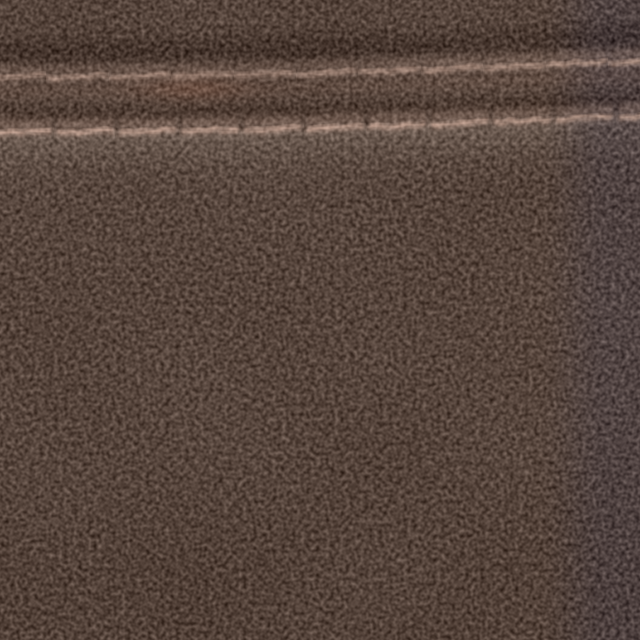
This texture is drawn by a Shadertoy shader. Its source:

```glsl
// Brown grained leather with two gently rising stitched seams near the top.
// Band-limited gradient noise makes the grain; Gaussian bands around seam curves
// make folds and shadows, and a repeat along x divides the thread into stitches.

#define GRAIN_SCALE 132.0
#define GRAIN_DEPTH 0.20
#define STITCH_LENGTH 0.0975
#define THREAD_WIDTH 0.0062
#define UPPER_SEAM 0.880
#define LOWER_SEAM 0.794
#define SEAM_RISE 0.026
#define LEATHER vec3(0.338, 0.271, 0.236)
#define COOL_EDGE vec3(0.316, 0.264, 0.258)
#define THREAD vec3(0.72, 0.60, 0.54)

// Integer hash: one value in 0..1 for each lattice cell
float hash(vec2 cell) {
    uvec2 q = uvec2(ivec2(cell) + 4096);
    uint h = q.x * 1597334677u ^ q.y * 3812015801u;
    h = (h ^ (h >> 16)) * 2246822519u;
    h = (h ^ (h >> 13)) * 3266489917u;
    return float((h ^ (h >> 16)) >> 8) / 16777216.0;
}

float cornerSlope(vec2 cell, vec2 corner, vec2 f) {
    float angle = 6.28318 * hash(cell + corner);
    return dot(vec2(cos(angle), sin(angle)), f - corner);
}

float gradientNoise(vec2 p) {
    vec2 cell = floor(p), f = p - cell;
    vec2 w = f * f * f * (f * (f * 6.0 - 15.0) + 10.0);
    float low = mix(cornerSlope(cell, vec2(0, 0), f), cornerSlope(cell, vec2(1, 0), f), w.x);
    float high = mix(cornerSlope(cell, vec2(0, 1), f), cornerSlope(cell, vec2(1, 1), f), w.x);
    return mix(low, high, w.y);
}

float band(float d, float width) {
    return exp(-d * d / (width * width));
}

// Thread brightness: tilted stitches with soft gaps, plus a fuzzy upper side
float stitches(float x, float d, float phase, float gapDepth) {
    float t = fract((x - phase) / STITCH_LENGTH);
    float id = floor((x - phase) / STITCH_LENGTH);
    float fromGap = min(t, 1.0 - t) * STITCH_LENGTH;
    float gap = 1.0 - gapDepth * (1.0 - smoothstep(0.001, 0.009, fromGap));
    float tilt = (t - 0.5) * 0.004 * (hash(vec2(id, 7.0)) + 0.2);
    float fray = 0.0045 * gradientNoise(vec2(x * 55.0, phase * 90.0));
    float core = band(d - tilt - fray, THREAD_WIDTH);
    float fuzz = 0.33 * band(d - 0.011, 0.011);
    float wear = 0.9 + 0.5 * gradientNoise(vec2(x * 42.0, d * 220.0 + phase * 70.0));
    return max(core * wear, fuzz) * gap;
}

void mainImage(out vec4 fragColor, in vec2 fragCoord) {
    vec2 uv = fragCoord / iResolution.xy;
    float rise = SEAM_RISE * uv.x * uv.x;
    float upper = uv.y - UPPER_SEAM - rise;
    float lower = uv.y - LOWER_SEAM - rise;

    // Broad colour and uneven lighting
    float rightEdge = smoothstep(0.84, 0.95, uv.x);
    vec3 color = mix(LEATHER, COOL_EDGE, rightEdge);
    color += 0.018 * gradientNoise(uv * 5.0 + 3.0);
    color -= 0.014 * smoothstep(0.45, 0.0, uv.y);

    // Shaded folds above the threads, a lit ridge and a warm patch between
    color -= vec3(0.068, 0.064, 0.060) * band(upper - 0.036, 0.025);
    color -= vec3(0.050) * band(lower - 0.026, 0.014);
    color += vec3(0.035, 0.025, 0.020) * band(upper + 0.022, 0.016);
    color += vec3(0.050, 0.018, 0.006) * band(length((uv - vec2(0.30, 0.862)) * vec2(0.25, 1.0)), 0.020);

    // Pale grey roll under the lower seam, fading downward
    float below = max(-lower, 0.0);
    float roll = smoothstep(0.010, -0.012, lower);
    color += roll * vec3(0.080, 0.082, 0.078) * exp(-below * below / 0.0027) * (1.0 - 0.45 * rightEdge);

    // Threads
    float upperThread = stitches(uv.x, upper, 0.170, 0.35);
    float lowerThread = stitches(uv.x, lower, 0.182, 0.70);
    upperThread *= 0.68 + 0.12 * smoothstep(0.4, 0.9, uv.x);
    lowerThread *= 0.95 - 0.15 * smoothstep(0.5, 1.0, uv.x);
    float thread = clamp(max(upperThread, lowerThread), 0.0, 1.0);
    color = mix(color, THREAD, thread);

    // Fine grain in two scales, the second turned to hide the lattice
    vec2 turned = mat2(0.8, 0.6, -0.6, 0.8) * uv;
    float grain = 0.8 * gradientNoise(uv * GRAIN_SCALE)
                + 0.65 * gradientNoise(turned * GRAIN_SCALE * 1.35 + 31.0);
    color += GRAIN_DEPTH * grain * (1.0 - 0.45 * thread) * vec3(1.0, 0.95, 0.92);

    fragColor = vec4(clamp(color, 0.0, 1.0), 1.0);
}
```
